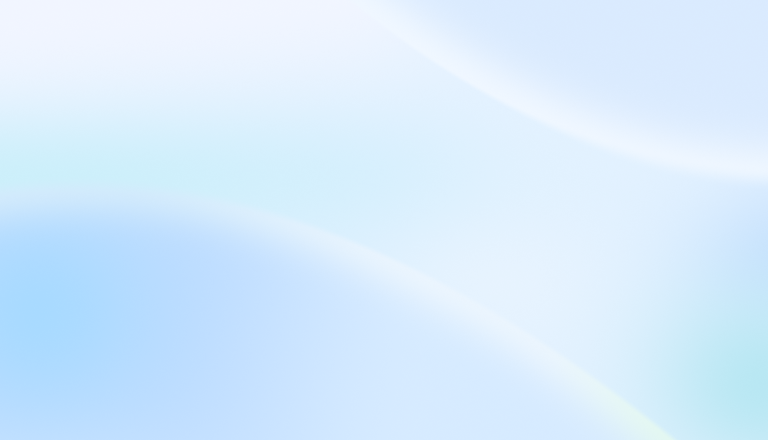
Write a Shadertoy shader that draws this background.

```glsl
// Soft pastel backdrop: a pale sky, a blue hill at lower left and a hanging
// lobe at upper right. Both shapes are parabolic edges with a bright rim that
// fades inward; wide Gaussian glows tint the rest. Units are canvas heights.

const vec3 LAVENDER_WHITE = vec3(0.945, 0.962, 1.000);
const vec3 SKY_BLUE       = vec3(0.865, 0.940, 0.998);
const vec3 PALE_BLUE      = vec3(0.895, 0.948, 1.000);
const vec3 CYAN_MIST      = vec3(0.790, 0.938, 0.980);
const vec3 AQUA           = vec3(0.715, 0.905, 0.950);
const vec3 PERIWINKLE     = vec3(0.765, 0.872, 0.995);
const vec3 LOBE_BLUE      = vec3(0.855, 0.920, 0.997);
const vec3 HILL_BLUE      = vec3(0.745, 0.865, 1.000);
const vec3 HILL_PALE      = vec3(0.840, 0.920, 1.000);
const vec3 HILL_AZURE     = vec3(0.660, 0.855, 1.000);
const vec3 RIM_COOL       = vec3(0.825, 0.920, 0.988);
const vec3 RIM_WHITE      = vec3(0.920, 0.960, 0.995);
const vec3 RIM_CREAM      = vec3(0.890, 0.970, 0.945);

// Elliptical Gaussian weight, 1 at the center.
float glow(vec2 p, vec2 center, vec2 radius) {
    vec2 d = (p - center) / radius;
    return exp(-dot(d, d));
}

// Approximate signed distance to y = apex.y + bend*dx^2 + skew*dx^3, positive above.
float curveDistance(vec2 p, vec2 apex, float bend, float skew) {
    float dx = p.x - apex.x;
    float height = apex.y + dx * dx * (bend + skew * dx);
    float slope = dx * (2.0 * bend + 3.0 * skew * dx);
    return (p.y - height) / sqrt(1.0 + slope * slope);
}

// Rim brightness that decays with depth inside a shape.
float rimFade(float depth, float width) {
    float t = max(depth, 0.0) / width;
    return exp(-t * t);
}

// Sine-free hash in 0..1.
float hash21(vec2 p) {
    vec3 q = fract(vec3(p.xyx) * 0.1031);
    q += dot(q, q.yzx + 33.33);
    return fract((q.x + q.y) * q.z);
}

vec3 skyColor(vec2 p) {
    vec3 color = mix(SKY_BLUE, LAVENDER_WHITE, smoothstep(0.60, 1.02, p.y + 0.06 - 0.08 * p.x));
    color = mix(color, PALE_BLUE, 0.9 * smoothstep(0.75, 1.25, p.x));
    color = mix(color, CYAN_MIST, 0.85 * glow(p, vec2(0.05, 0.59), vec2(0.80, 0.14)));
    color = mix(color, RIM_WHITE, 0.5 * glow(p, vec2(1.12, 0.36), vec2(0.25, 0.14)));
    color = mix(color, PERIWINKLE, 0.8 * glow(p, vec2(1.82, 0.42), vec2(0.24, 0.17)));
    return mix(color, AQUA, 0.95 * glow(p, vec2(1.74, 0.13), vec2(0.26, 0.22)));
}

vec3 hillColor(vec2 p, float depth) {
    vec3 body = mix(HILL_BLUE, HILL_PALE, smoothstep(0.35, 1.00, p.x + 0.15 * (0.3 - p.y)));
    body = mix(body, HILL_PALE, 0.4 * glow(p, vec2(0.10, -0.08), vec2(0.45, 0.14)));
    body = mix(body, HILL_AZURE, glow(p, vec2(0.08, 0.29), vec2(0.25, 0.23)));
    vec3 rim = mix(RIM_COOL, RIM_WHITE, smoothstep(0.25, 1.00, p.x));
    rim = mix(rim, RIM_CREAM, smoothstep(1.20, 1.55, p.x));
    return mix(body, rim, rimFade(depth, 0.075));
}

vec3 lobeColor(float depth) {
    return mix(LOBE_BLUE, RIM_WHITE + vec3(0.018, 0.008, 0.005), rimFade(depth, 0.085));
}

void mainImage(out vec4 fragColor, in vec2 fragCoord) {
    vec2 p = fragCoord / iResolution.y;
    float hill = -curveDistance(p, vec2(0.18, 0.58), -0.35, 0.025);
    float lobe = curveDistance(p, vec2(1.80, 0.592), 0.404, 0.0);

    // The edges soften toward the left of the hill and the right of the lobe.
    float hillSoft = mix(0.022, 0.008, smoothstep(0.2, 0.9, p.x));
    float lobeSoft = mix(0.006, 0.028, smoothstep(1.0, 1.7, p.x));

    vec3 color = skyColor(p);
    color = mix(color, hillColor(p, hill), smoothstep(-hillSoft, hillSoft, hill));
    color = mix(color, lobeColor(lobe), smoothstep(-lobeSoft, lobeSoft, lobe));

    // Faint dither hides banding in the slow gradients.
    color += (hash21(fragCoord) - 0.5) / 255.0;
    fragColor = vec4(color, 1.0);
}
```
